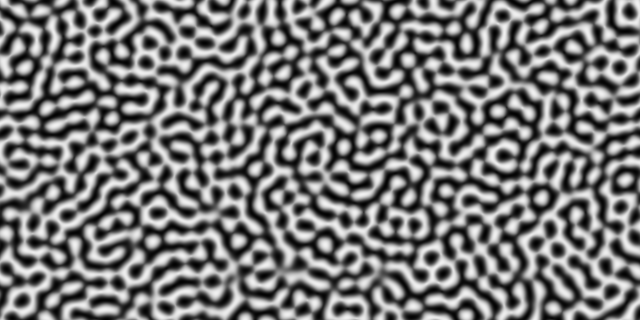
Reproduce this texture procedurally as a WebGL 2 fragment shader.

```glsl
#version 300 es
precision highp float;
// Soft black and white labyrinth of short worms and dots, as in a Turing pattern.

#define WAVES 64            // plane waves in the sum
#define PERIODS 18.0        // stripe periods per canvas height
#define BAND 0.15           // relative spread of the wave frequency
#define LEVEL_BIAS 0.10     // slight preference for level stripes
#define SOFTNESS 0.20       // greyness where the waves cancel out
#define MID_TONE 0.475
#define TONE_SWING 0.475

uniform vec2 u_resolution;
out vec4 fragColor;

const float PI = 3.14159;

// Integer hash to the range 0..1
float hash(uint n) {
    n = n * 747796405u + 2891336453u;
    n = ((n >> ((n >> 28u) + 4u)) ^ n) * 277803737u;
    n = (n >> 22u) ^ n;
    return float(n >> 8u) / 16777216.0;
}

// Random waves of nearly equal length: x is the height, yz the scaled slope
vec3 waveField(vec2 p) {
    vec3 field = vec3(0.0);
    for (int i = 0; i < WAVES; i++) {
        uint seed = uint(i) * 3u + 101u;
        float angle = PI * (float(i) + hash(seed)) / float(WAVES);
        angle += LEVEL_BIAS * sin(2.0 * angle);
        float stretch = 1.0 + BAND * (2.0 * hash(seed + 1u) - 1.0);
        vec2 wave = stretch * vec2(cos(angle), sin(angle));
        float phase = 2.0 * PI * (PERIODS * dot(wave, p) + hash(seed + 2u));
        field += vec3(cos(phase), -sin(phase) * wave);
    }
    return field * sqrt(2.0 / float(WAVES));
}

void main() {
    vec2 p = gl_FragCoord.xy / u_resolution.y;
    vec3 field = waveField(p);

    // Dividing by the local amplitude evens out the stripes
    float stripe = field.x / sqrt(dot(field, field) + SOFTNESS);

    float tone = MID_TONE + TONE_SWING * stripe;
    fragColor = vec4(vec3(tone), 1.0);
}
```
